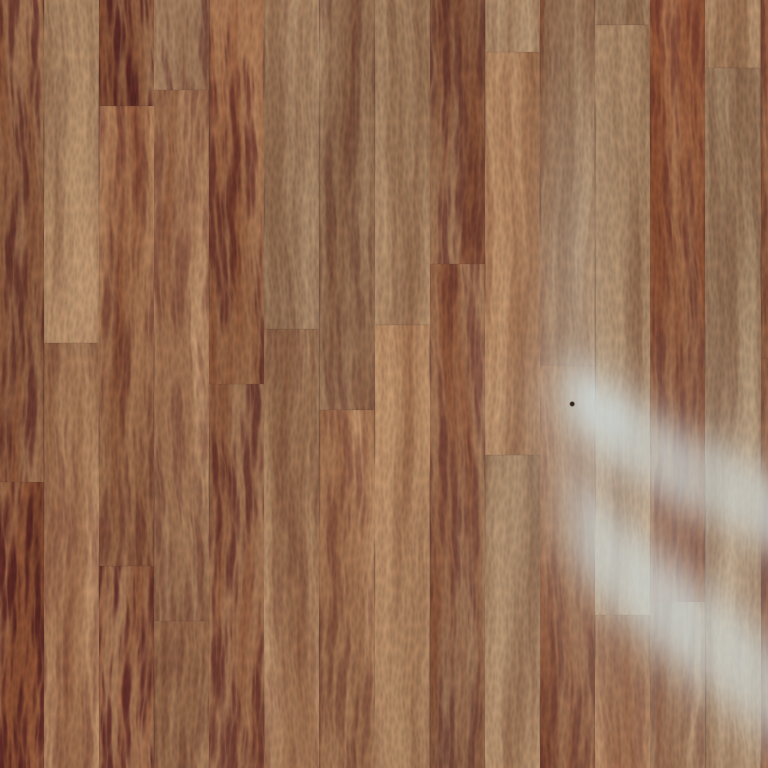
Write a Shadertoy shader that draws this texture.

```glsl
// A polished hardwood floor: fourteen columns of upright boards with staggered ends.
// Layered sines make the grain, stretched cellular noise makes the dark figure and pores,
// and soft diagonal bands of window light lie over the lower right.

const float BOARD_WIDTH = 0.0718;
const float FIRST_SEAM = 0.057;
const float SEAM_WIDTH = 0.0008;

const vec3 TAN_WOOD = vec3(0.67, 0.54, 0.41);
const vec3 BROWN_WOOD = vec3(0.59, 0.43, 0.31);
const vec3 RED_WOOD = vec3(0.54, 0.32, 0.21);
const vec3 VEIN = vec3(0.34, 0.15, 0.14);
const vec3 SEAM = vec3(0.31, 0.21, 0.18);
const vec3 GLARE = vec3(0.80, 0.83, 0.82);

float hash(vec2 p) {
    vec3 q = fract(vec3(p.xyx) * 0.1031);
    q += dot(q, q.yzx + 33.33);
    return fract((q.x + q.y) * q.z);
}

// Distance to the nearest scattered point
float cellular(vec2 p, float seed) {
    vec2 cell = floor(p);
    float nearest = 2.0;
    for (int j = -1; j <= 1; j++) {
        for (int i = -1; i <= 1; i++) {
            vec2 c = cell + vec2(i, j);
            vec2 point = c + vec2(hash(c + seed), hash(c + seed + 57.0));
            nearest = min(nearest, length(p - point));
        }
    }
    return nearest;
}

// Sideways drift of the fibres along a board
float fibreDrift(vec2 p, float seed) {
    return 0.005 * sin(p.y * 7.0 + seed * 40.0)
         + 0.0016 * sin(p.y * 27.0 + p.x * 50.0 + seed * 17.0)
         + 0.0006 * sin(p.y * 83.0 + p.x * 120.0);
}

// Long, nearly straight streaks, about -1 to 1
float grain(vec2 p, float seed) {
    float sum = 0.0, amp = 0.45, freq = 58.0;
    for (int i = 0; i < 6; i++) {
        float bend = 1.5 * sin(p.y * (3.0 + freq * 0.03) + seed * 31.0 + float(i));
        sum += amp * sin(freq * p.x + bend + seed * 50.0);
        freq *= 1.83;
        amp *= 0.70;
    }
    return sum;
}

// Dark elongated flecks, 0 to 1
float figure(vec2 p, float seed) {
    float broad = cellular(p * vec2(50.0, 4.0), seed * 91.0);
    float fine = cellular(p * vec2(125.0, 13.0), seed * 53.0);
    return 1.0 - smoothstep(0.18, 0.52, 0.55 * broad + 0.45 * fine);
}

vec3 woodColour(vec2 p, float tone, float seed) {
    vec2 q = vec2(p.x + fibreDrift(p, seed), p.y);
    float streak = grain(q, seed);
    float shade = clamp(tone + 0.27 * streak, 0.0, 1.0);
    vec3 colour = mix(RED_WOOD, BROWN_WOOD, smoothstep(0.0, 0.5, shade));
    colour = mix(colour, TAN_WOOD, smoothstep(0.45, 0.95, shade));
    float richness = mix(0.95, 0.12, smoothstep(0.15, 0.75, tone));
    richness *= mix(1.0, 0.55, smoothstep(0.25, 0.7, p.x));
    colour = mix(colour, VEIN, richness * figure(q, seed));
    // Warm or grey cast, slow shading, grain and pores
    colour *= mix(vec3(1.03, 0.98, 0.94), vec3(0.97, 1.0, 1.03), hash(vec2(seed * 83.0, 5.0)));
    float pores = cellular(q * vec2(200.0, 70.0), 7.0) - 0.5;
    float slow = sin(p.y * 5.0 + seed * 70.0);
    return colour * (1.0 + 0.055 * streak + 0.16 * pores + 0.05 * slow);
}

// Line coverage at a given distance from its centre
float lineMask(float dist, float halfWidth, float pixel) {
    return 1.0 - smoothstep(halfWidth - pixel, halfWidth + pixel, dist);
}

// Soft sloping band of light that begins at the given point
float lightBand(vec2 p, vec2 start, float slope, float width) {
    float d = (p.y - start.y - slope * (p.x - start.x)) / sqrt(1.0 + slope * slope) / width;
    return exp(-pow(abs(d), 2.6)) * smoothstep(-0.06, 0.06, p.x - start.x);
}

float softSpot(vec2 p, vec2 centre, vec2 radius) {
    vec2 d = (p - centre) / radius;
    return exp(-dot(d, d));
}

void mainImage(out vec4 fragColor, in vec2 fragCoord) {
    vec2 uv = fragCoord / iResolution.xy;
    float pixel = 1.0 / min(iResolution.x, iResolution.y);

    // Board layout
    float across = (uv.x - FIRST_SEAM) / BOARD_WIDTH + 1.0;
    float column = floor(across);
    float boardLength = mix(0.5, 0.95, hash(vec2(column, 3.0)));
    float along = uv.y / boardLength + hash(vec2(column, 11.0));
    float seed = hash(vec2(column, floor(along) + 20.0));
    float tone = mix(hash(vec2(seed * 97.0, column)), mod(column, 2.0), 0.45);
    tone = mix(tone, 0.85, softSpot(uv, vec2(0.745, 0.7), vec2(0.05, 0.5)));
    vec3 colour = woodColour(uv, mix(tone, 0.55, 0.15), seed);

    // Faint, broken seams between boards and at their ends
    float sideDist = (0.5 - abs(fract(across) - 0.5)) * BOARD_WIDTH;
    float endDist = (0.5 - abs(fract(along) - 0.5)) * boardLength;
    float wear = sin(uv.y * 13.0 + 3.0 * sin(uv.y * 8.0 + floor(across + 0.5) * 5.0));
    float seam = max((0.06 + 0.4 * smoothstep(0.0, 0.9, wear)) * lineMask(sideDist, SEAM_WIDTH, pixel),
                     0.15 * lineMask(endDist, SEAM_WIDTH, pixel));
    colour = mix(colour, SEAM, seam);

    // Window light, stepping slightly from board to board
    vec2 p = uv + vec2(0.0, 0.025 * (hash(vec2(column, 41.0)) - 0.5));
    float light = 0.62 * lightBand(p, vec2(0.76, 0.465), -0.50, 0.056);
    light += 0.66 * lightBand(p, vec2(0.74, 0.325), -0.83, 0.062);
    light += 0.35 * softSpot(p, vec2(0.765, 0.48), vec2(0.065, 0.06));
    light += 0.18 * softSpot(p, vec2(0.74, 0.62), vec2(0.05, 0.25));
    light += 0.20 * softSpot(p, vec2(0.90, 0.28), vec2(0.22, 0.24));
    light *= 0.92 + 0.12 * hash(vec2(column, 71.0)) + 0.06 * grain(uv, 0.3);
    colour = mix(colour, GLARE, min(light, 0.92));

    // Small nail hole
    float hole = lineMask(length(uv - vec2(0.745, 0.474)), 0.003, pixel);
    fragColor = vec4(mix(colour, SEAM * 0.6, hole), 1.0);
}
```
